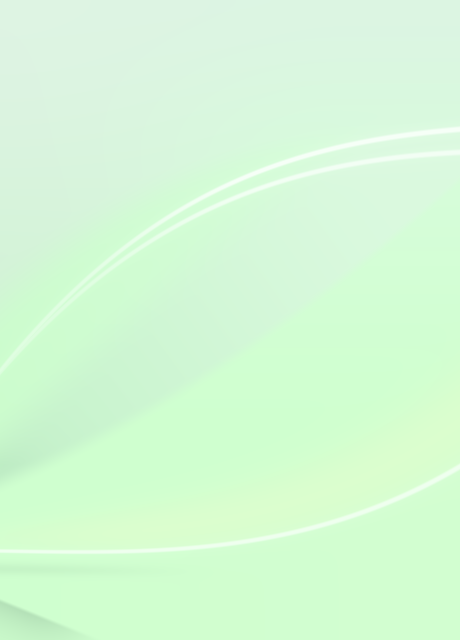
A Shadertoy shader for this background:

```glsl
#define UPPER_ARC vec4(0.420, 0.891, -0.709, 0.196)
#define INNER_ARC vec4(0.418, 0.819, -0.643, 0.168)
#define LOWER_ARC vec4(0.139, -0.0125, -0.0025, 0.147)
#define FOLD_ARC vec4(0.245, 0.300, 0.175, 0.0)
#define BAND_ARC vec4(0.310, 0.720, -0.130, 0.0)
#define MIST vec3(0.870, 0.955, 0.890)
#define SAGE vec3(0.825, 0.950, 0.840)
#define MINT vec3(0.812, 1.000, 0.812)
#define LIME vec3(0.865, 0.995, 0.805)
#define SHADE vec3(0.660, 0.830, 0.680)
#define LINE_WIDTH 0.0042

// Cubic height of an arc, coefficients in rising order
float arcHeight(vec4 k, float x) {
    return k.x + x * (k.y + x * (k.z + x * k.w));
}

// Signed distance to an arc in canvas heights, positive above it
float arcDistance(vec4 k, vec2 uv) {
    float slope = k.y + uv.x * (2.0 * k.z + 3.0 * k.w * uv.x);
    slope *= iResolution.y / iResolution.x;
    return (uv.y - arcHeight(k, uv.x)) / sqrt(1.0 + slope * slope);
}

float softStep(float d, float softness) {
    return smoothstep(-softness, softness, d);
}

// Bright core with a faint halo
float lightLine(float d, float width) {
    float core = 1.0 - smoothstep(width * 0.35, width + 1.0 / iResolution.y, abs(d));
    return core + 0.22 * exp(-abs(d) / (width * 2.5));
}

// Pale sky above the leaf
vec3 skyColor(vec2 uv) {
    vec3 left = mix(SAGE, MIST, smoothstep(0.45, 1.0, uv.y));
    vec3 right = mix(vec3(0.845, 0.980, 0.865), vec3(0.862, 0.960, 0.888),
                     smoothstep(0.75, 1.0, uv.y));
    return mix(left, right, smoothstep(0.0, 0.75, uv.x));
}

// Grey-green hollow between the bright band and the fold
vec3 hollowColor(vec2 uv) {
    vec3 color = mix(vec3(0.785, 0.955, 0.805), vec3(0.855, 0.977, 0.872),
                     smoothstep(0.0, 0.9, uv.x * 0.65 + (uv.y - 0.25) * 0.65));
    float corner = exp(-uv.x * 9.0 - abs(uv.y - 0.275) * 13.0);
    return mix(color, vec3(0.700, 0.890, 0.730), 0.55 * corner);
}

// Lit lower face, warmer toward the lower arc
vec3 faceColor(vec2 uv, float aboveLower) {
    vec3 color = mix(MINT, vec3(0.845, 0.990, 0.860), smoothstep(0.3, 0.85, uv.y));
    float reach = mix(0.025, 0.075, uv.x);
    float warmth = exp(-pow((aboveLower - reach * 0.8) / reach, 2.0));
    return mix(color, LIME, 0.85 * warmth * smoothstep(-0.3, 0.35, uv.x));
}

void mainImage(out vec4 fragColor, in vec2 fragCoord) {
    vec2 uv = fragCoord / iResolution.xy;
    float left = 1.0 - uv.x;
    float upper = arcDistance(UPPER_ARC, uv);
    float inner = arcDistance(INNER_ARC, uv);
    float lower = arcDistance(LOWER_ARC, uv);
    float fold = arcDistance(FOLD_ARC, uv);
    float band = arcDistance(BAND_ARC, uv);

    // Leaf interior: hollow, bright band and lit face
    vec3 bandColor = mix(vec3(0.800, 0.990, 0.805), vec3(0.850, 0.990, 0.865), uv.x);
    vec3 leaf = mix(hollowColor(uv), bandColor, softStep(band, 0.045));
    leaf = mix(faceColor(uv, lower), leaf, softStep(fold, 0.006 + 0.012 * left));

    // Soft outer rim fading into the sky
    float rim = 0.006 + 0.060 * pow(left, 1.3);
    vec3 color = mix(leaf, skyColor(uv), softStep(upper - rim, 0.008 + 0.035 * left));

    // Ground below the lower arc, with a thin shadow streak
    vec3 ground = mix(MINT, vec3(0.825, 0.995, 0.815), uv.x);
    float streak = exp(-pow((uv.y - 0.111 + 0.01 * uv.x) / 0.009, 2.0));
    ground = mix(ground, SHADE, 0.26 * streak * (1.0 - smoothstep(0.0, 0.5, uv.x)));

    // Dark wedge in the lower left corner
    float wedge = 0.062 - 0.29 * uv.x - uv.y;
    float wedgeFade = exp(-max(wedge, 0.0) * 24.0) * (1.0 - smoothstep(0.05, 0.25, uv.x));
    ground = mix(ground, SHADE, 0.75 * softStep(wedge, 0.004) * wedgeFade);
    color = mix(ground, color, softStep(lower, 0.003));

    // Glowing contour lines
    float gain = mix(0.38, 0.85, smoothstep(0.1, 0.6, uv.x));
    float width = LINE_WIDTH * mix(0.7, 1.15, uv.x);
    float glow = gain * max(lightLine(upper, width), 0.85 * lightLine(inner, width));
    float lowerWidth = LINE_WIDTH * mix(0.65, 1.1, uv.x);
    glow = max(glow, 0.65 * lightLine(lower, lowerWidth));
    color = mix(color, vec3(0.965, 1.0, 0.970), clamp(glow, 0.0, 1.0));

    fragColor = vec4(color, 1.0);
}
```
